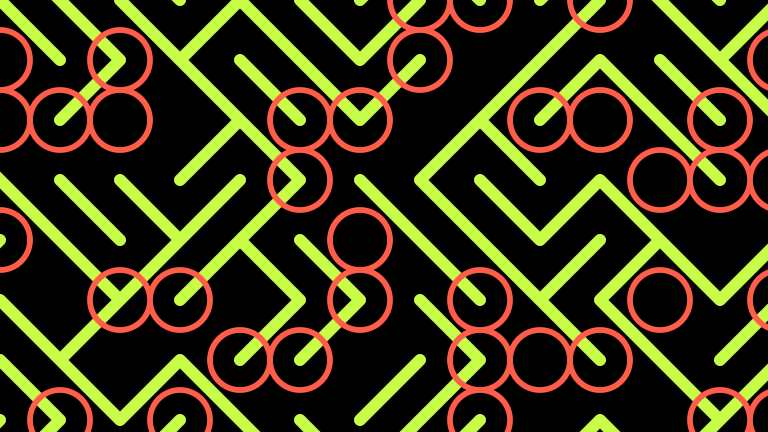
Write a Shadertoy shader that draws this pattern.

```glsl
float hash(vec2 cell) {
    uvec2 q = uvec2(ivec2(cell) + 64) * uvec2(1597334673u, 3812015801u);
    uint n = (q.x ^ q.y) * 1597334673u;
    n = (n ^ (n >> 15)) * 2246822519u;
    n ^= n >> 13;
    return float(n >> 8) / 16777216.0;
}

float segment(vec2 p, vec2 a, vec2 b) {
    vec2 pa = p - a, ba = b - a;
    return length(pa - ba * clamp(dot(pa, ba) / dot(ba, ba), 0.0, 1.0));
}

void mainImage(out vec4 fragColor, in vec2 fragCoord) {
    // Square grid hung from the top left corner, 7.2 cells high
    float scale = 7.2 / iResolution.y;
    vec2 p = vec2(fragCoord.x, iResolution.y - fragCoord.y) * scale;
    vec2 home = floor(p);

    float bars = 1e3, rings = 1e3;
    for (int y = -1; y <= 1; y++)
    for (int x = -1; x <= 1; x++) {
        vec2 cell = home + vec2(x, y);
        vec2 q = p - cell;
        float pick = hash(cell);

        // Each cell holds a falling bar, a rising bar or a ring on its corner
        if (pick < 0.33)
            bars = min(bars, segment(q, vec2(0), vec2(1)) - 0.1);
        else if (pick < 0.66)
            bars = min(bars, segment(q, vec2(0, 1), vec2(1, 0)) - 0.1);
        else
            rings = min(rings, abs(length(q) - 0.5) - 0.048);
    }

    // Rings lie over the bars, with edges one pixel soft
    vec3 lime = vec3(0.78, 0.99, 0.285);
    vec3 coral = vec3(1.0, 0.36, 0.29);
    vec3 color = lime * clamp(0.5 - bars / scale, 0.0, 1.0);
    color = mix(color, coral, clamp(0.5 - rings / scale, 0.0, 1.0));
    fragColor = vec4(color, 1.0);
}
```
